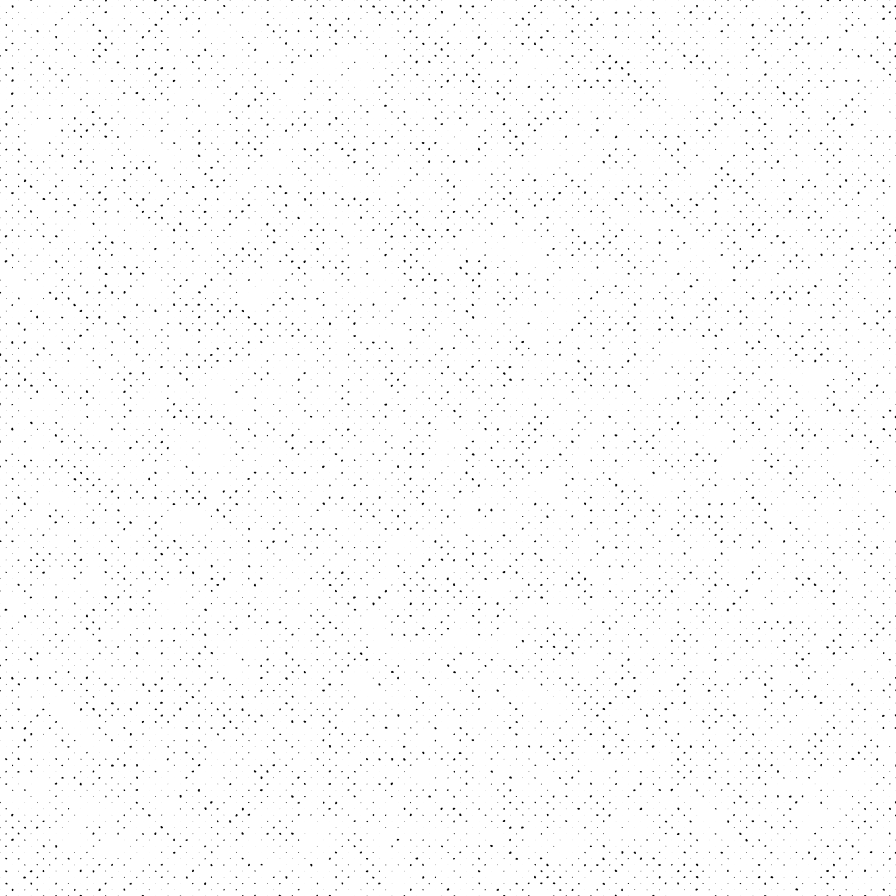
Reproduce this texture procedurally as a Shadertoy shader.

```glsl
// Fine staggered lattice of tiny black ink specks of varying size on white paper.

const float STEPS = 144.0;       // lattice rows across the canvas
const float MAX_RADIUS = 0.192;  // largest speck, in lattice steps
const int SUBSAMPLES = 4;        // per pixel side
const vec3 PAPER = vec3(1.0);
const vec3 INK = vec3(0.02);

vec3 hash3(vec2 p) {
    vec3 q = fract(p.xyx * vec3(0.1031, 0.1030, 0.0973));
    q += dot(q, q.yxz + 33.33);
    return fract((q.xxy + q.yzz) * q.zyx);
}

vec2 gradientAt(vec2 corner) {
    float angle = 6.2832 * hash3(corner + 71.0).x;
    return vec2(cos(angle), sin(angle));
}

float gradientNoise(vec2 p) {
    vec2 i = floor(p), f = p - i;
    vec2 w = f * f * f * (f * (f * 6.0 - 15.0) + 10.0);
    vec2 e = vec2(1.0, 0.0);
    float low = mix(dot(gradientAt(i), f), dot(gradientAt(i + e), f - e), w.x);
    float high = mix(dot(gradientAt(i + e.yx), f - e.yx),
                     dot(gradientAt(i + 1.0), f - 1.0), w.x);
    return mix(low, high, w.y);
}

// Most specks are minute; small patches of the lattice fade out
float speckRadius(vec2 cell, float chance, float maxRadius) {
    float patchFade = smoothstep(-0.5, -0.2, gradientNoise(cell * 0.23));
    return maxRadius * pow(chance, 1.5) * patchFade;
}

// Signed distance to a slightly lopsided, tilted round speck
float speckDistance(vec2 p, float radius, float tilt) {
    float angle = atan(p.y, p.x) - tilt;
    float lumps = 1.0 + 0.16 * cos(2.0 * angle) + 0.08 * cos(3.0 * angle + 1.0);
    return length(p) - radius * lumps;
}

// Ink coverage at a point in lattice steps, softened over the given width
float speckInk(vec2 p, float softness) {
    // Diagonal cells put specks on every other crossing of the square grid
    vec2 diagonal = vec2(p.x + p.y, p.x - p.y);
    vec2 cell = floor(diagonal * 0.5);
    vec2 local = diagonal - 2.0 * cell - 1.0;
    vec2 offset = 0.5 * vec2(local.x + local.y, local.x - local.y);

    vec3 random = hash3(cell + 311.0);
    float radius = speckRadius(cell, random.x, MAX_RADIUS);
    offset -= (random.yz - 0.5) * radius * 0.6;
    float d = speckDistance(offset, radius, 6.2832 * random.y);
    float present = smoothstep(0.0, 0.01, radius);
    return present * clamp(0.5 - d / softness, 0.0, 1.0);
}

void mainImage(out vec4 fragColor, in vec2 fragCoord) {
    float scale = STEPS / iResolution.y;
    float softness = scale / float(SUBSAMPLES);

    // Average over the pixel, since specks can be smaller than one
    float ink = 0.0;
    for (int y = 0; y < SUBSAMPLES; y++) {
        for (int x = 0; x < SUBSAMPLES; x++) {
            vec2 shift = (vec2(x, y) + 0.5) / float(SUBSAMPLES) - 0.5;
            ink += speckInk((fragCoord + shift) * scale, softness);
        }
    }
    ink /= float(SUBSAMPLES * SUBSAMPLES);

    fragColor = vec4(mix(PAPER, INK, ink), 1.0);
}
```
